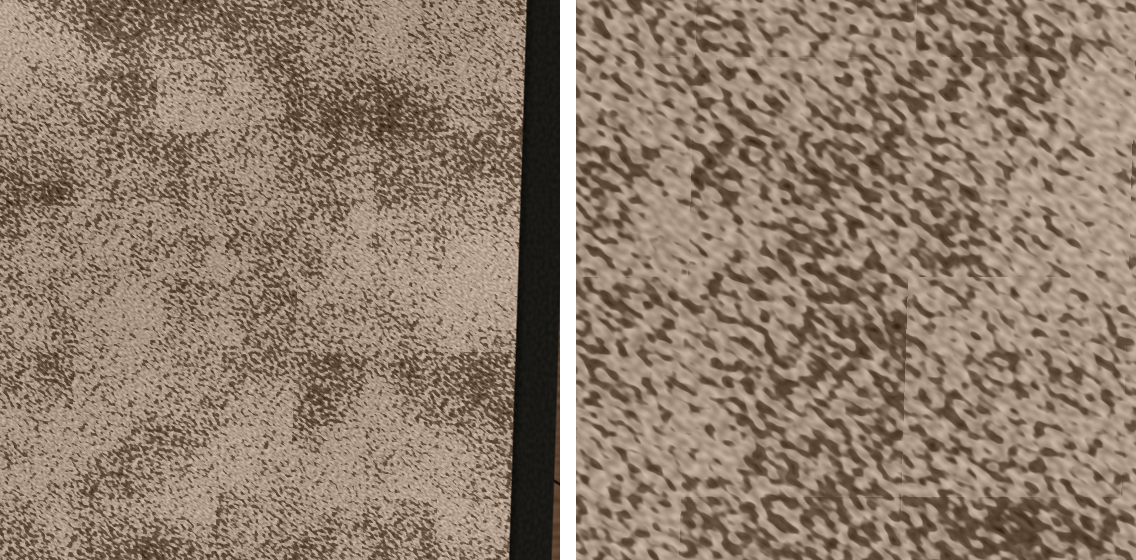
Left, the full canvas; right, a detail of the centre.
Give the GLSL for this texture, as a WebGL 2 fragment shader.

```glsl
#version 300 es
precision highp float;
// Speckled beige carpet with patchwork clouds, a dark bound edge and a sliver of wood floor.

uniform vec2 u_resolution;
out vec4 fragColor;

const vec3 PILE_LIGHT = vec3(0.695, 0.615, 0.548);
const vec3 PILE_DARK = vec3(0.375, 0.295, 0.225);
const vec3 BINDING = vec3(0.092, 0.090, 0.075);
const vec3 WOOD = vec3(0.37, 0.26, 0.19);

const float FIBRE_ANGLE = -0.62;             // lean of the yarn, radians
const vec2 SPECKLE_FREQ = vec2(88.0, 165.0); // along and across the yarn
const vec2 GRAIN_FREQ = vec2(140.0, 250.0);
const float SPECKLE_LEVEL = 0.10;            // higher means fewer speckles
const float SPECKLE_SOFTNESS = 0.18;
const float GRAIN_CONTRAST = 0.20;

const float CLOUD_FREQ = 3.6;
const float CLOUD_GAIN = 0.75;
const float CLUMP_FREQ = 24.0;
const float CLUMP_GAIN = 0.20;
const float TILE_SIZE = 0.131;
const vec2 TILE_ORIGIN = vec2(-0.009, -0.022);
const float TILE_SHARE = 0.45;               // how far tiles break the clouds

const float EDGE_SLANT = 0.032;
const float BINDING_START = 0.909;
const float BINDING_END = 0.985;
const float EDGE_BLUR = 0.002;

// Integer hash giving two values in 0..1.
vec2 hash2(vec2 cell) {
    uvec2 v = uvec2(ivec2(cell) + 4096);
    v = v * 1664525u + 1013904223u;
    v.x += v.y * 1664525u;
    v.y += v.x * 1664525u;
    v ^= v >> 16u;
    v.x += v.y * 1664525u;
    v.y += v.x * 1664525u;
    v ^= v >> 16u;
    return vec2(v & 65535u) / 65535.0;
}

float cornerSlope(vec2 cell, vec2 offset) {
    float angle = 6.28319 * hash2(cell).x;
    return dot(vec2(cos(angle), sin(angle)), offset);
}

float gradientNoise(vec2 p) {
    vec2 i = floor(p), f = p - i;
    vec2 u = f * f * f * (f * (f * 6.0 - 15.0) + 10.0);
    vec2 e = vec2(1.0, 0.0);
    float low = mix(cornerSlope(i, f), cornerSlope(i + e, f - e), u.x);
    float high = mix(cornerSlope(i + e.yx, f - e.yx), cornerSlope(i + 1.0, f - 1.0), u.x);
    return mix(low, high, u.y);
}

float clouds(vec2 p) {
    float sum = 0.0, amplitude = 1.0;
    for (int octave = 0; octave < 4; octave++) {
        sum += amplitude * gradientNoise(p);
        p = p * 2.03 + 17.3;
        amplitude *= 0.5;
    }
    return sum;
}

// Cloud cover that jumps at some tile borders.
float patchwork(vec2 p) {
    vec2 tile = floor((p - TILE_ORIGIN) / TILE_SIZE);
    vec2 shift = 40.0 * hash2(tile + 11.0);
    float whole = clouds(p * CLOUD_FREQ + 5.7);
    float tiled = clouds(p * CLOUD_FREQ + shift);
    return mix(whole, tiled, TILE_SHARE);
}

vec3 carpet(vec2 p, vec2 sheared) {
    float c = cos(FIBRE_ANGLE), s = sin(FIBRE_ANGLE);
    vec2 fibre = vec2(c * p.x + s * p.y, c * p.y - s * p.x);

    // Speckles, denser under the clouds
    float cover = CLOUD_GAIN * patchwork(sheared) + CLUMP_GAIN * gradientNoise(p * CLUMP_FREQ);
    float speckle = 0.8 * gradientNoise(fibre * SPECKLE_FREQ)
                  + 0.45 * gradientNoise(fibre * SPECKLE_FREQ * 1.7 + 31.0);
    float excess = speckle + cover - SPECKLE_LEVEL;
    float mask = smoothstep(-SPECKLE_SOFTNESS, SPECKLE_SOFTNESS, excess);
    float depth = 0.14 * smoothstep(0.25, 0.75, excess);

    // Yarn grain and uneven light
    float grain = GRAIN_CONTRAST * gradientNoise(fibre * GRAIN_FREQ + 73.0);
    float light = 0.07 * gradientNoise(p * 2.2 + 3.4);
    return mix(PILE_LIGHT, PILE_DARK, mask) - depth + grain * (1.0 - 0.4 * mask) + light;
}

vec3 binding(vec2 p, float across) {
    float weave = 0.035 * gradientNoise(p * vec2(150.0, 110.0));
    float ridge = smoothstep(0.0, 0.018, across - BINDING_START);
    return BINDING * mix(0.65, 1.05, ridge) + weave;
}

vec3 wood(vec2 p) {
    float streak = 0.12 * gradientNoise(p * vec2(25.0, 90.0));
    float joint = 1.0 - smoothstep(0.001, 0.004, abs(p.y - 0.135 + 0.6 * (p.x - 1.0)));
    return (WOOD + streak) * (1.0 - 0.8 * joint);
}

void main() {
    vec2 p = gl_FragCoord.xy / u_resolution;
    float across = p.x - EDGE_SLANT * p.y;
    vec3 colour = carpet(p, vec2(across, p.y));
    float onBinding = smoothstep(-EDGE_BLUR, EDGE_BLUR, across - BINDING_START);
    float onWood = smoothstep(-EDGE_BLUR, EDGE_BLUR, across - BINDING_END);
    colour = mix(colour, binding(p, across), onBinding);
    colour = mix(colour, wood(p), onWood);
    fragColor = vec4(clamp(colour, 0.0, 1.0), 1.0);
}
```
